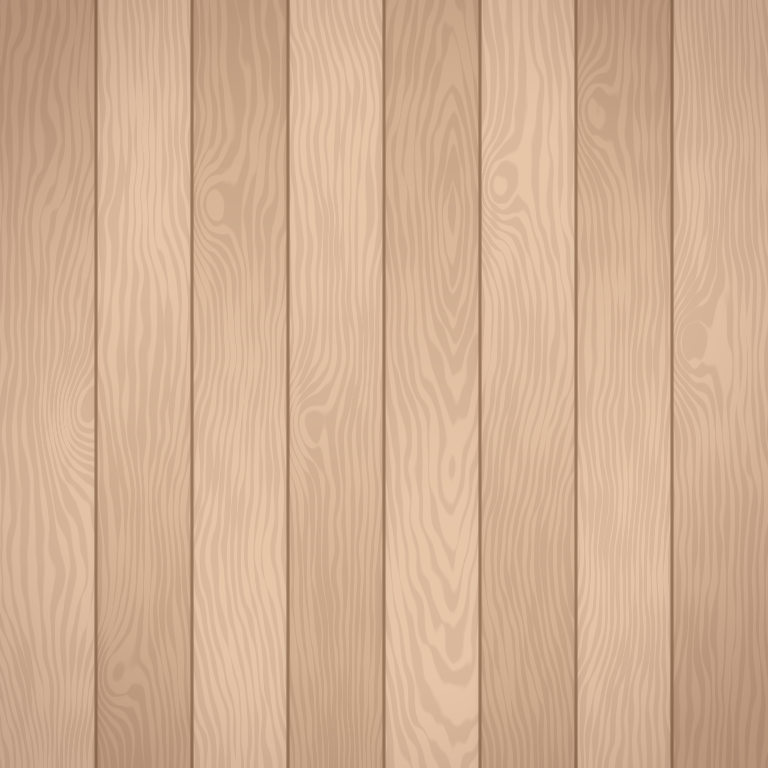
Write a WebGL 1 fragment shader that draws this texture.

```glsl
precision highp float;

uniform vec2 u_resolution;

#define PLANKS 8.0
#define LINES 12.0
#define SEAM_WIDTH 0.032
#define HEART_PLANK 4.0
#define LIGHT_WOOD vec3(0.905, 0.775, 0.660)
#define DARK_WOOD vec3(0.825, 0.685, 0.565)
#define SEAM_COLOR vec3(0.59, 0.45, 0.33)
#define GRAIN_TINT vec3(0.943, 0.932, 0.922)
#define VIGNETTE 0.17

float hash(vec2 p) {
  vec3 q = fract(vec3(p.xyx) * 0.1031);
  q += dot(q, q.yzx + 33.33);
  return fract((q.x + q.y) * q.z);
}

float noise(vec2 p) {
  vec2 cell = floor(p);
  vec2 f = fract(p);
  f = f * f * (3.0 - 2.0 * f);
  float low = mix(hash(cell), hash(cell + vec2(1.0, 0.0)), f.x);
  float high = mix(hash(cell + vec2(0.0, 1.0)), hash(cell + 1.0), f.x);
  return mix(low, high, f.y);
}

// Knot centre of each plank, in plank widths
vec2 knotCenter(float id) {
  vec4 heights = id < 4.0 ? vec4(0.46, 0.12, 0.73, 0.45)
                          : vec4(0.73, 0.75, 0.86, 0.55);
  vec4 pick = vec4(equal(vec4(0.0, 1.0, 2.0, 3.0), vec4(mod(id, 4.0))));
  float x = id < 0.5 ? 0.82 : 0.12;
  if (id == HEART_PLANK) x = 0.72;
  return vec2(x, dot(heights, pick) * PLANKS);
}

// Grain coordinate: each whole step is one growth line
float grainPhase(vec2 p, float id) {
  vec2 seed = vec2(id * 17.0, id * 31.0);
  vec2 d = p - knotCenter(id);
  float drift = noise(vec2(p.x * 0.9, p.y * 0.45) + seed) - 0.5;
  float ripple = noise(vec2(p.x * 3.0, p.y * 1.4) + seed + 50.0) - 0.5;
  float wobble = noise(vec2(p.x * 8.0, p.y * 3.5) + seed + 90.0) - 0.5;
  float detail = 1.3 * ripple + 0.45 * wobble;
  if (id == HEART_PLANK) {
    // Tall pointed rings around the heart
    vec2 ring = pow(abs(d * vec2(1.0, 0.16)) + 0.0001, vec2(1.4));
    return LINES * pow(ring.x + ring.y, 1.0 / 1.4) + 1.2 * drift + detail;
  }
  // Long leaning lines that swirl around a small knot
  d *= vec2(1.0, 0.55);
  return LINES * p.x + 6.0 * drift + detail + 5.0 * exp(-14.0 * dot(d, d));
}

// Coverage of the darker growth lines, with uneven widths and breaks
float grain(vec2 p, float id, float pixel) {
  vec2 seed = vec2(id * 23.0, id * 11.0);
  float ridge = abs(fract(grainPhase(p, id)) * 2.0 - 1.0);
  float swell = noise(vec2(p.x * 4.0, p.y * 1.1) + seed) - 0.5;
  float breaks = noise(vec2(p.x * 13.0, p.y * 2.6) + seed + 70.0) - 0.5;
  float threshold = 0.5 + 0.45 * swell + 0.75 * breaks;
  float soft = 1.4 * LINES * pixel;
  return smoothstep(threshold - soft, threshold + soft, ridge);
}

void main() {
  vec2 uv = gl_FragCoord.xy / u_resolution;
  float pixel = PLANKS / u_resolution.x;
  float id = floor(uv.x * PLANKS);
  vec2 p = vec2(fract(uv.x * PLANKS), uv.y * PLANKS);

  // Alternate planks fade toward opposite ends
  float fade = mod(id, 2.0) < 0.5 ? uv.y : 1.0 - uv.y;
  fade += 0.08 * (hash(vec2(id, 7.0)) - 0.5);
  vec3 color = mix(LIGHT_WOOD, DARK_WOOD, smoothstep(0.3, 1.0, fade));
  color *= mix(vec3(1.0), GRAIN_TINT, grain(p, id, pixel));

  // Seams between planks, leaving the outer edges open
  float line = floor(uv.x * PLANKS + 0.5);
  float dist = abs(uv.x * PLANKS - line);
  float inner = step(0.5, line) * step(line, PLANKS - 0.5);
  color *= 1.0 - 0.05 * inner * exp(-dist * 28.0);
  float seam = 1.0 - smoothstep(-0.6 * pixel, 0.6 * pixel, dist - 0.5 * SEAM_WIDTH);
  color = mix(color, SEAM_COLOR, seam * inner * 0.92);

  // Darkened corners
  float corner = smoothstep(0.35, 0.75, length(uv - 0.5));
  color *= 1.0 - VIGNETTE * corner * vec3(0.85, 1.0, 1.0);

  gl_FragColor = vec4(color, 1.0);
}
```
